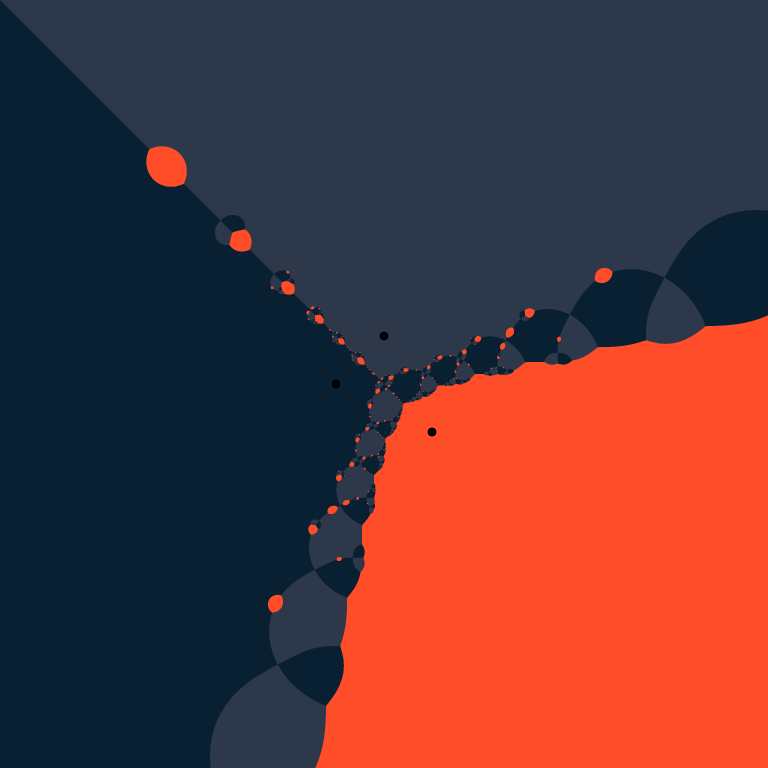
This background is drawn by a WebGL 2 fragment shader. Its source:

```glsl
#version 300 es
precision highp float;

uniform vec2 u_resolution;
out vec4 fragColor;

// Roots of z^3 + i z + (1 + i)
const vec2 ROOT_TOP = vec2(0.0, 1.0);
const vec2 ROOT_LEFT = vec2(-1.0, 0.0);
const vec2 ROOT_RIGHT = vec2(1.0, -1.0);

vec2 cmul(vec2 a, vec2 b) {
    return vec2(a.x * b.x - a.y * b.y, a.x * b.y + a.y * b.x);
}

vec2 cdiv(vec2 a, vec2 b) {
    return cmul(a, vec2(b.x, -b.y)) / max(dot(b, b), 1e-9);
}

vec2 newtonStep(vec2 z) {
    vec2 z2 = cmul(z, z);
    return cdiv(2.0 * cmul(z2, z) - vec2(1.0), 3.0 * z2 + vec2(0.0, 1.0));
}

// Colour of the root nearest to z after a few Newton steps
vec3 basinColor(vec2 z) {
    for (int i = 0; i < 6; i++) z = newtonStep(z);
    float top = distance(z, ROOT_TOP);
    float left = distance(z, ROOT_LEFT);
    float right = distance(z, ROOT_RIGHT);
    if (right < min(top, left)) return vec3(1.0, 0.302, 0.161);
    return top < left ? vec3(0.176, 0.224, 0.29) : vec3(0.031, 0.125, 0.196);
}

void main() {
    // The shorter side of the canvas spans 16 units of the complex plane
    float pixel = 16.0 / min(u_resolution.x, u_resolution.y);
    vec2 z = (gl_FragCoord.xy - 0.5 * u_resolution) * pixel;

    // Average a 3 x 3 grid of samples for smooth basin edges
    vec3 color = vec3(0.0);
    for (int y = -1; y <= 1; y++) {
        for (int x = -1; x <= 1; x++) {
            color += basinColor(z + vec2(x, y) * pixel / 3.0) / 9.0;
        }
    }

    // Black dots mark the roots
    float rootDist = min(distance(z, ROOT_TOP), min(distance(z, ROOT_LEFT), distance(z, ROOT_RIGHT)));
    color *= smoothstep(-0.5, 0.5, (rootDist - 0.092) / pixel);

    fragColor = vec4(color, 1.0);
}
```
